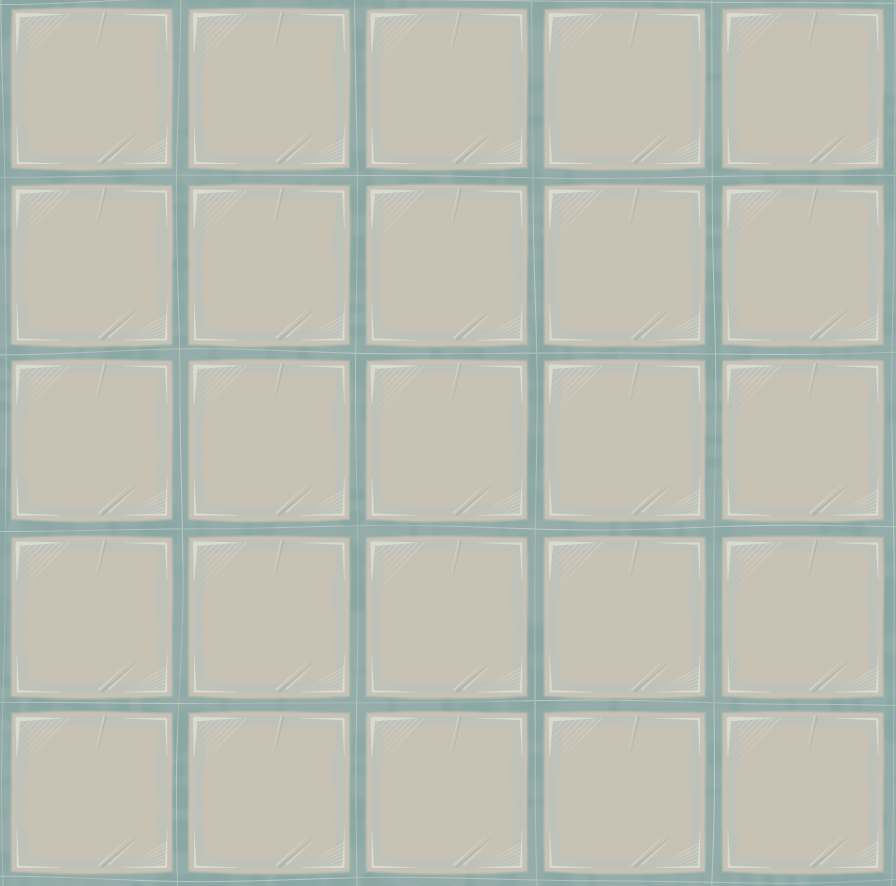
A Shadertoy shader for this pattern:

```glsl
const float REPEATS_PITCH = 0.1985;             // cell size as a share of the canvas
const vec2 ORIGIN = vec2(0.0025, 0.0005);       // top left of the first cell
const float JITTER = 0.009;                     // uneven spacing of rows and columns
const float WOBBLE = 0.007;                     // hand-drawn edge deviation
const float EDGE_SOFTNESS = 0.012;
const float RIM_WIDTH = 0.026;
const float BAND_WIDTH = 0.085;
const float LINE_WIDTH = 0.0028;                // half width of thin strokes
const vec3 GROUT = vec3(0.585, 0.68, 0.665);
const vec3 GROUT_DARK = vec3(0.54, 0.655, 0.64);
const vec3 CLAY = vec3(0.785, 0.76, 0.71);
const vec3 RIM = vec3(0.785, 0.765, 0.71);
const vec3 GLAZE = vec3(0.748, 0.76, 0.722);
const vec3 SHINE = vec3(0.86, 0.875, 0.84);
const vec3 SCRATCH = vec3(0.64, 0.68, 0.62);

float hash(vec2 p) {
    p = fract(p * vec2(0.1031, 0.1137));
    p += dot(p, p.yx + 33.33);
    return fract((p.x + p.y) * p.x * 17.3);
}

float noise(vec2 p) {
    vec2 i = floor(p), f = fract(p);
    f = f * f * (3.0 - 2.0 * f);
    return mix(mix(hash(i), hash(i + vec2(1, 0)), f.x),
               mix(hash(i + vec2(0, 1)), hash(i + vec2(1, 1)), f.x), f.y);
}

// Pixel coverage of a line with half width w at distance d
float coverage(float d, float w, float aa) {
    d = abs(d);
    return clamp((w - d) / aa + 0.5, 0.0, 1.0) + clamp((w + d) / aa + 0.5, 0.0, 1.0) - 1.0;
}

// Brush stroke, wide at a and tapering towards b
float stroke(vec2 p, vec2 a, vec2 b, float w, float aa) {
    vec2 ab = b - a;
    float t = clamp(dot(p - a, ab) / dot(ab, ab), 0.0, 1.0);
    return coverage(length(p - a - ab * t), w * (1.0 - 0.85 * t), aa);
}

// Distance inside the bowed tile outline
float tileInside(vec2 p, vec2 cell) {
    vec2 bow = (2.0 * p - 1.0) * (2.0 * p - 1.0);
    float left = p.x - 0.047 - 0.004 * bow.y;
    float right = 0.956 - 0.007 * bow.y - p.x;
    float top = p.y - 0.044 - 0.009 * bow.x;
    float bottom = 0.966 - 0.018 * bow.x - p.y;
    float wobble = noise(p * 5.0 + cell * 0.15) - 0.5;
    return min(min(left, right), min(top, bottom)) + WOBBLE * wobble;
}

// Thin wandering line along each joint
float jointLine(float across, float along, float seed, float aa) {
    float id = round(across);
    float drift = 0.05 * (noise(vec2(along * 0.9, id * 7.0 + seed)) - 0.5);
    float fade = 0.3 + 0.6 * noise(vec2(along * 2.3, id * 5.0 + seed + 40.0));
    return fade * coverage(across - id - drift, LINE_WIDTH, aa);
}

// Bright strokes in the four corners
float cornerShine(vec2 p, float aa) {
    float s = 0.0;
    for (int i = 0; i < 4; i++) {
        vec2 side = vec2(i & 1, i >> 1);
        vec2 corner = mix(vec2(0.085), vec2(0.918, 0.925), side);
        vec2 inward = 1.0 - 2.0 * side;
        float weight = i == 0 ? 0.013 : 0.007;
        s = max(s, stroke(p, corner, corner + inward * vec2(0.24, -0.005), weight, aa));
        s = max(s, stroke(p, corner, corner + inward * vec2(-0.006, 0.21), weight, aa));
    }
    return s;
}

// Diagonal hatching at the upper left and lower right
float hatching(vec2 p, float aa) {
    float s = 0.0;
    for (int i = 0; i < 8; i++) {
        float k = float(i);
        s = max(s, stroke(p, vec2(0.14 + 0.033 * k, 0.08), vec2(0.07 + 0.006 * k, 0.14 + 0.03 * k), 0.004, aa));
        if (i < 6) s = max(s, stroke(p, vec2(0.92, 0.79 + 0.022 * k), vec2(0.67 + 0.03 * k, 0.93), 0.004, aa));
    }
    return s;
}

void mainImage(out vec4 fragColor, in vec2 fragCoord) {
    vec2 uv = fragCoord / iResolution.xy;
    vec2 grid = (vec2(uv.x, 1.0 - uv.y) - ORIGIN) / REPEATS_PITCH;
    float aa = 1.0 / (iResolution.y * REPEATS_PITCH);
    vec2 cell = floor(grid);
    vec2 p = grid - cell;
    p += JITTER * (vec2(hash(vec2(cell.x, 3.0)), hash(vec2(11.0, cell.y))) - 0.5);
    float d = tileInside(p, cell);

    // Brushed joints
    float brush = noise(grid * vec2(16.0, 3.0)) * 0.5 + noise(grid * vec2(3.0, 16.0)) * 0.5;
    vec3 color = mix(GROUT_DARK, GROUT, smoothstep(0.2, 0.65, brush));
    float lines = max(jointLine(grid.x, grid.y, 1.0, aa), jointLine(grid.y, grid.x, 20.0, aa));
    color = mix(color, SHINE, 0.7 * lines);

    // Rim, glazed band and clay centre
    float streak = noise(p * vec2(7.0, 9.0) + 4.0) - 0.5;
    float band = smoothstep(RIM_WIDTH - 0.008, RIM_WIDTH + 0.008, d)
               * (1.0 - smoothstep(-0.009, 0.009, d - BAND_WIDTH - 0.035 * streak));
    vec3 tile = mix(CLAY, RIM, 1.0 - smoothstep(0.0, RIM_WIDTH, d));
    tile = mix(tile, GLAZE, band);

    // Painted highlights and scratches
    tile = mix(tile, SHINE, 0.4 * hatching(p, aa));
    tile = mix(tile, SHINE, 0.85 * cornerShine(p, aa));
    float scratch = stroke(p, vec2(0.56, 0.925), vec2(0.755, 0.755), 0.007, aa);
    scratch = max(scratch, stroke(p, vec2(0.58, 0.07), vec2(0.535, 0.28), 0.005, aa));
    float glint = stroke(p, vec2(0.6, 0.91), vec2(0.75, 0.775), 0.006, aa);
    glint = max(glint, stroke(p, vec2(0.542, 0.915), vec2(0.72, 0.75), 0.005, aa));
    glint = max(glint, stroke(p, vec2(0.568, 0.07), vec2(0.525, 0.25), 0.004, aa));
    tile = mix(tile, SCRATCH, 0.55 * scratch);
    tile = mix(tile, SHINE, 0.6 * glint);

    color = mix(color, tile, smoothstep(-EDGE_SOFTNESS, EDGE_SOFTNESS, d));
    fragColor = vec4(color, 1.0);
}
```
